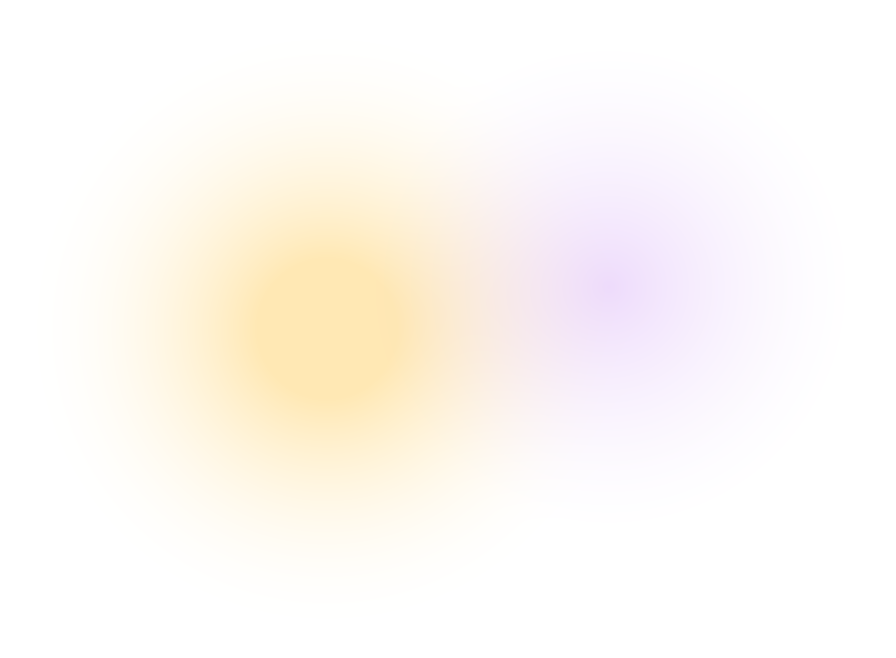
Reproduce this background procedurally as a WebGL 2 fragment shader.

```glsl
#version 300 es
precision highp float;
// Two soft round glows on white: a warm amber disc with a flat core on the
// left and a peaked lilac halo on the right. Each one is a radial falloff that
// tints the white; the tints multiply, giving a pale pink where they overlap.

uniform vec2 u_resolution;
out vec4 outColor;

const vec3 PAPER = vec3(1.0);

// Centres are fractions of the canvas; radii are fractions of its height.
const vec2  AMBER_CENTER  = vec2(0.365, 0.500);
const vec3  AMBER_COLOR   = vec3(1.0, 0.910, 0.706);
const float AMBER_CORE    = 0.106;
const float AMBER_RADIUS  = 0.470;
const float AMBER_FALLOFF = 2.0;

const vec2  LILAC_CENTER  = vec2(0.680, 0.564);
const vec3  LILAC_COLOR   = vec3(0.932, 0.860, 0.986);
const float LILAC_CORE    = 0.0;
const float LILAC_RADIUS  = 0.385;
const float LILAC_FALLOFF = 1.6;

// Strength is 1 inside the core and eases to 0 at the outer radius.
float glow(vec2 uv, vec2 center, float core, float radius, float falloff) {
    float aspect = u_resolution.x / u_resolution.y;
    float dist = length((uv - center) * vec2(aspect, 1.0));
    float fade = clamp((radius - dist) / (radius - core), 0.0, 1.0);
    return pow(fade, falloff);
}

void main() {
    vec2 uv = gl_FragCoord.xy / u_resolution;

    float amber = glow(uv, AMBER_CENTER, AMBER_CORE, AMBER_RADIUS, AMBER_FALLOFF);
    float lilac = glow(uv, LILAC_CENTER, LILAC_CORE, LILAC_RADIUS, LILAC_FALLOFF);

    // Layer the tints over the paper
    vec3 color = PAPER;
    color *= mix(vec3(1.0), AMBER_COLOR, amber);
    color *= mix(vec3(1.0), LILAC_COLOR, lilac);

    outColor = vec4(color, 1.0);
}
```
